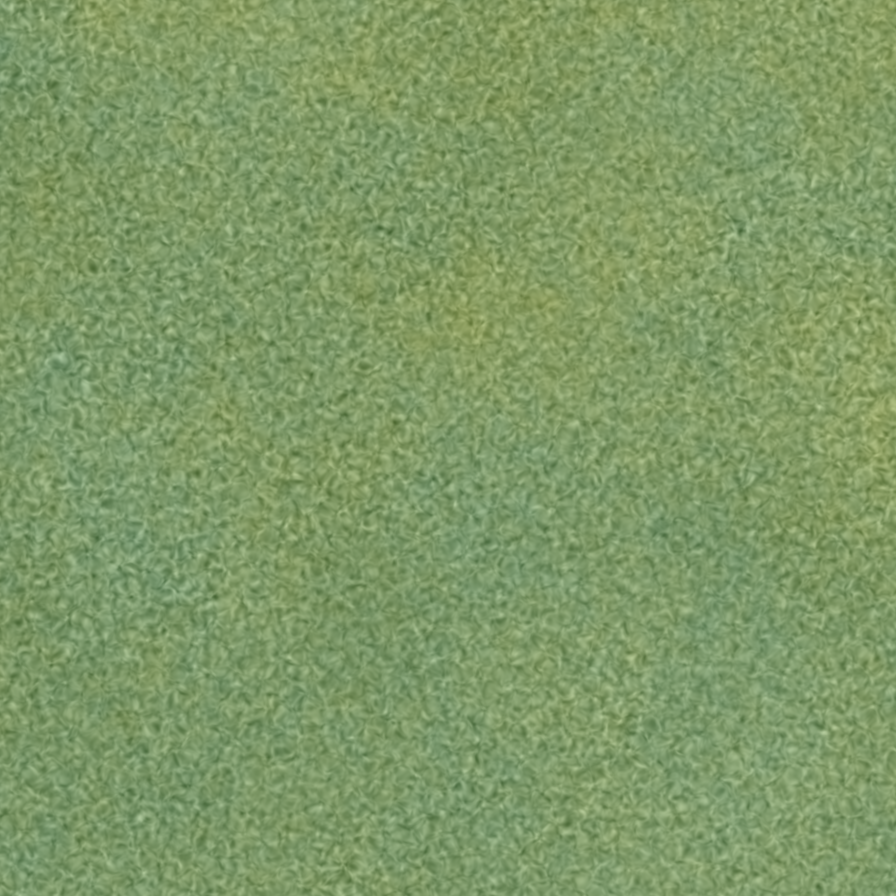
This texture is drawn by a Shadertoy shader. Its source:

```glsl
// Short mown lawn: soft curly green grain with faint yellowish patches.

const vec3 SHADE_GREEN = vec3(0.40, 0.51, 0.31);
const vec3 LIGHT_GREEN = vec3(0.595, 0.69, 0.495);
const vec3 DRY_TINT    = vec3(0.09, 0.025, -0.07);

// Integer hash: a random vector in [-1, 1] for each lattice cell
vec2 hashGradient(ivec2 cell, uint seed) {
    uvec2 h = uvec2(cell) * 1664525u + seed * 747797u + 10139u;
    h.x += h.y * 1664525u;
    h.y += h.x * 1664525u;
    h ^= h >> 16u;
    h.x += h.y * 1664525u;
    h.y += h.x * 1664525u;
    h ^= h >> 16u;
    return vec2(h & 65535u) / 32767.5 - 1.0;
}

float cornerValue(ivec2 cell, ivec2 corner, vec2 local, uint seed) {
    return dot(hashGradient(cell + corner, seed), local - vec2(corner));
}

// Smooth gradient noise with zero mean
float gradientNoise(vec2 p, uint seed) {
    ivec2 cell = ivec2(floor(p));
    vec2 f = fract(p);
    vec2 w = f * f * f * (f * (f * 6.0 - 15.0) + 10.0);
    float low = mix(cornerValue(cell, ivec2(0, 0), f, seed),
                    cornerValue(cell, ivec2(1, 0), f, seed), w.x);
    float high = mix(cornerValue(cell, ivec2(0, 1), f, seed),
                     cornerValue(cell, ivec2(1, 1), f, seed), w.x);
    return mix(low, high, w.y);
}

vec2 rotate(vec2 p, float angle) {
    float c = cos(angle), s = sin(angle);
    return mat2(c, s, -s, c) * p;
}

// Two turned layers of one scale hide the lattice
float turnedNoise(vec2 p, float frequency, uint seed) {
    return 0.707 * (gradientNoise(rotate(p, 0.45) * frequency, seed)
                  + gradientNoise(rotate(p, 1.23) * frequency, seed + 1u));
}

// Curled blades, their fine detail and loose tufts
float bladeGrain(vec2 p) {
    vec2 curl = vec2(gradientNoise(p * 60.0, 11u), gradientNoise(p * 60.0, 12u));
    vec2 q = p + curl * 0.006;
    float blades = turnedNoise(q, 122.0, 21u);
    float detail = turnedNoise(q, 205.0, 31u);
    float tufts  = turnedNoise(p, 52.0, 41u);
    return blades + 0.40 * detail + 0.36 * tufts;
}

// Broad uneven patches, from large to small
float patches(vec2 p, float frequency, uint seed) {
    float sum = 0.0, weight = 0.6;
    for (uint i = 0u; i < 3u; i++) {
        sum += weight * turnedNoise(p, frequency, seed + 2u * i);
        frequency *= 2.1;
        weight *= 0.65;
    }
    return sum;
}

void mainImage(out vec4 fragColor, in vec2 fragCoord) {
    vec2 uv = fragCoord / iResolution.xy;
    vec2 p = fragCoord / iResolution.y;

    // Lightness of the grain, a little stronger in some areas
    float contrast = 1.22 * (1.0 + 0.5 * patches(p, 3.0, 51u));
    float lightness = 0.505 + contrast * bladeGrain(p);
    lightness += 0.28 * patches(p, 3.5, 61u) + 0.06 * (uv.x - 0.5);
    vec3 color = mix(SHADE_GREEN, LIGHT_GREEN, lightness);

    // Dry yellowish areas gather towards the top
    float dryness = 0.22 * (uv.y - 0.5) + 0.12 * (uv.x - 0.5);
    dryness += mix(0.5, 1.1, uv.y) * patches(p, 4.0, 71u);
    dryness += 0.3 * turnedNoise(p, 32.0, 81u);
    color += DRY_TINT * dryness;

    fragColor = vec4(clamp(color, 0.0, 1.0), 1.0);
}
```
